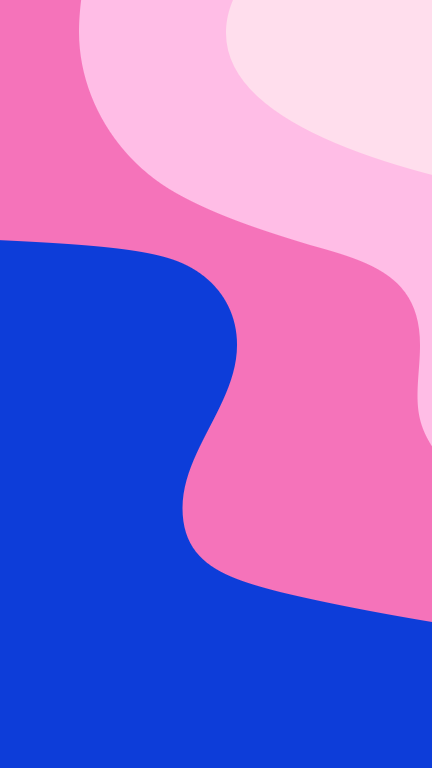
This background is drawn by a Shadertoy shader. Its source:

```glsl
// Flat layered waves: a blue base under three pink sheets, each lying above a curved edge.
// Edges are chains of cubic curves traced as short chords; the nearest chord gives the
// distance and the parity of chords below the point gives the side.

const vec2 CANVAS = vec2(9.0, 16.0); // canvas size in design units
const int CHORDS = 24;               // chords per cubic curve

const vec3 BLUE  = vec3(0.05, 0.24, 0.85);
const vec3 PINK  = vec3(0.96, 0.45, 0.73);
const vec3 ROSE  = vec3(1.00, 0.74, 0.90);
const vec3 BLUSH = vec3(1.00, 0.87, 0.93);

struct Edge {
    vec2 pen;       // end of the path so far
    float nearest;  // squared distance to the path
    float side;     // +1 above the path, -1 below
};

Edge moveTo(vec2 start) {
    return Edge(start, 1e6, -1.0);
}

vec2 cubic(vec2 a, vec2 b, vec2 c, vec2 d, float t) {
    float u = 1.0 - t;
    return u * u * u * a + 3.0 * u * u * t * b + 3.0 * u * t * t * c + t * t * t * d;
}

// Extends the edge by one cubic curve, as seen from point p
void curveTo(inout Edge edge, vec2 p, vec2 c1, vec2 c2, vec2 end) {
    vec2 start = edge.pen, from = start;
    for (int i = 1; i <= CHORDS; i++) {
        vec2 to = cubic(start, c1, c2, end, float(i) / float(CHORDS));
        vec2 chord = to - from, offset = p - from;
        float along = clamp(dot(offset, chord) / dot(chord, chord), 0.0, 1.0);
        vec2 gap = offset - along * chord;
        edge.nearest = min(edge.nearest, dot(gap, gap));
        // A chord directly below the point flips its side
        if ((from.x > p.x) != (to.x > p.x) &&
            offset.y > chord.y * offset.x / chord.x) edge.side = -edge.side;
        from = to;
    }
    edge.pen = end;
}

// Smooth coverage of the area above the edge
float coverage(Edge edge, float pixel) {
    return clamp(edge.side * sqrt(edge.nearest) / pixel + 0.5, 0.0, 1.0);
}

// Long S-bend between blue and pink
Edge pinkEdge(vec2 p) {
    Edge e = moveTo(vec2(-0.5, 11.02));
    curveTo(e, p, vec2(1.5, 10.93), vec2(2.75, 10.85), vec2(3.5, 10.625));
    curveTo(e, p, vec2(4.354, 10.375), vec2(4.938, 9.708), vec2(4.938, 8.813));
    curveTo(e, p, vec2(4.938, 7.604), vec2(3.802, 6.604), vec2(3.802, 5.417));
    curveTo(e, p, vec2(3.802, 4.25), vec2(4.708, 3.958), vec2(5.833, 3.667));
    curveTo(e, p, vec2(6.792, 3.438), vec2(7.875, 3.229), vec2(9.1, 3.025));
    return e;
}

// Wide bowl that drops down the right side
Edge roseEdge(vec2 p) {
    Edge e = moveTo(vec2(1.729, 16.292));
    curveTo(e, p, vec2(1.68, 15.95), vec2(1.646, 15.65), vec2(1.646, 15.333));
    curveTo(e, p, vec2(1.646, 13.979), vec2(2.438, 12.667), vec2(3.667, 11.979));
    curveTo(e, p, vec2(4.521, 11.5), vec2(5.5, 11.188), vec2(6.458, 10.896));
    curveTo(e, p, vec2(7.75, 10.542), vec2(8.75, 10.229), vec2(8.75, 8.813));
    curveTo(e, p, vec2(8.75, 8.438), vec2(8.698, 8.125), vec2(8.698, 7.75));
    curveTo(e, p, vec2(8.698, 7.271), vec2(8.813, 6.958), vec2(9.1, 6.55));
    return e;
}

// Small bowl in the upper right corner
Edge blushEdge(vec2 p) {
    Edge e = moveTo(vec2(4.95, 16.2));
    curveTo(e, p, vec2(4.79, 15.9), vec2(4.708, 15.62), vec2(4.708, 15.313));
    curveTo(e, p, vec2(4.708, 13.813), vec2(6.896, 12.896), vec2(9.1, 12.33));
    return e;
}

void mainImage(out vec4 fragColor, in vec2 fragCoord) {
    vec2 p = fragCoord / iResolution.xy * CANVAS;
    float pixel = CANVAS.y / iResolution.y;

    // Paint the sheets from back to front
    vec3 color = BLUE;
    color = mix(color, PINK, coverage(pinkEdge(p), pixel));
    color = mix(color, ROSE, coverage(roseEdge(p), pixel));
    color = mix(color, BLUSH, coverage(blushEdge(p), pixel));
    fragColor = vec4(color, 1.0);
}
```
